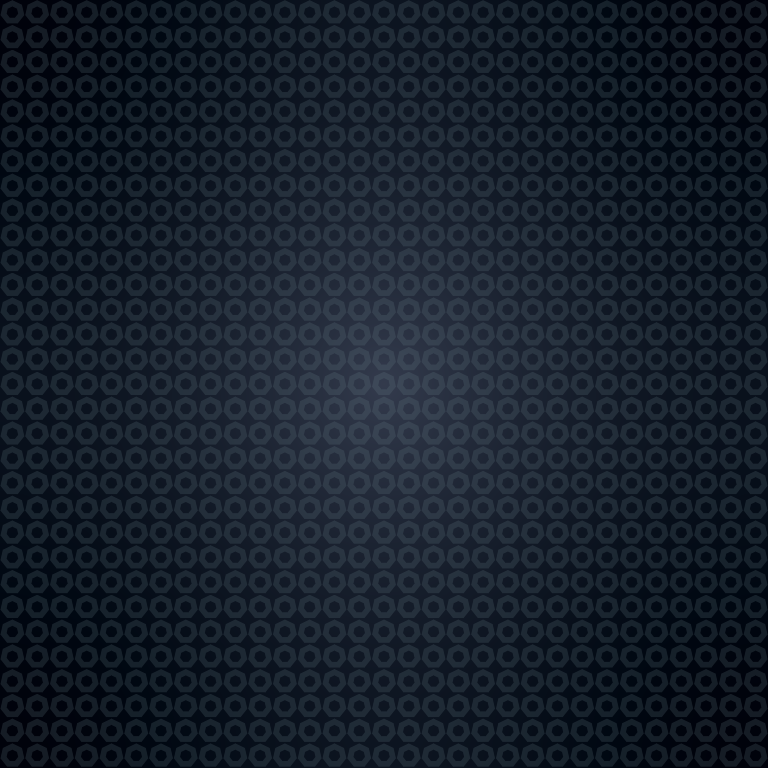
Reproduce this pattern procedurally as a WebGL 2 fragment shader.

```glsl
#version 300 es
precision highp float;
// A 31 by 31 grid of heptagonal rings, faintly lit over a dark blue ground.
// Each ring is the difference of two heptagon distances; the glow is a
// radial falloff measured with sines, so it wraps smoothly at the edges.

uniform vec2 u_resolution;
out vec4 fragColor;

const float PI = 3.14159265;

// Signed distance to the sides of a heptagon with one corner pointing up
float heptagon(vec2 p, float apothem) {
    float sector = 2.0 * PI / 7.0;
    float angle = atan(p.x, -p.y);
    float fromFace = angle - sector * floor(angle / sector + 0.5);
    return cos(fromFace) * length(p) - apothem;
}

void main() {
    vec2 uv = gl_FragCoord.xy / u_resolution;

    // Ground: soft central glow, slightly taller than wide
    float falloff = length(vec2(1.0, 0.92) * sin(PI * (uv - 0.5)));
    vec3 ground = vec3(0.20, 0.23, 0.30) - falloff * vec3(0.165, 0.165, 0.19);
    ground = max(ground, vec3(0.0, 0.005, 0.035));

    // Rings: outer heptagon with a smaller one cut out
    vec2 cell = fract(uv * 31.0) - 0.5;
    float ring = max(heptagon(cell, 0.445), -heptagon(cell, 0.215));
    float pixel = 31.0 / min(u_resolution.x, u_resolution.y);
    float coverage = 1.0 - smoothstep(-0.6 * pixel, 0.6 * pixel, ring);

    // Translucent grey-blue film over the ground
    vec3 color = mix(ground, vec3(0.42, 0.52, 0.55), 0.2 * coverage);
    fragColor = vec4(color, 1.0);
}
```
